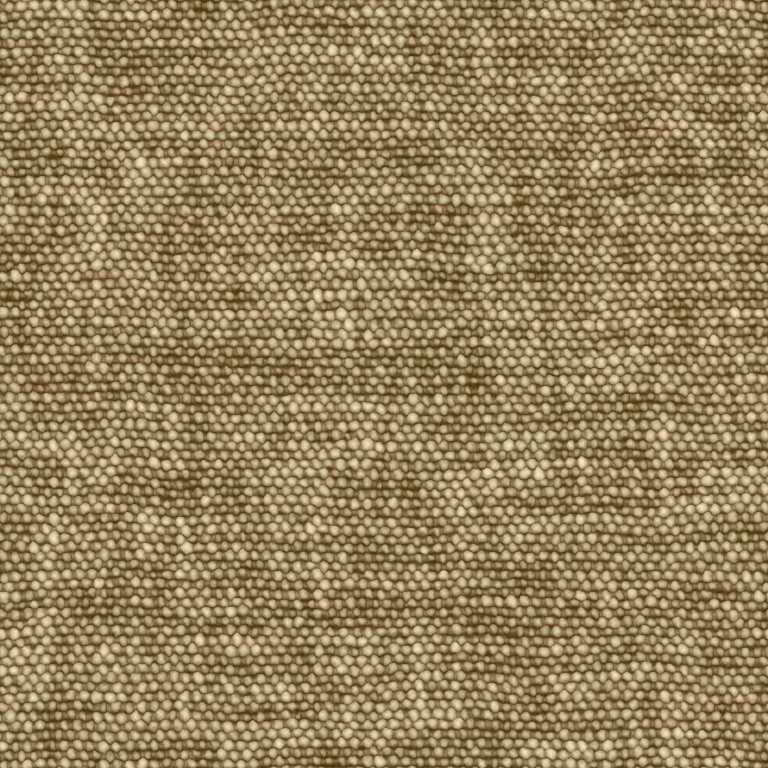
Write a Shadertoy shader that draws this texture.

```glsl
// Plain-weave linen: staggered rounded thread crossings with uneven, slubby yarn.

const vec2 THREADS = vec2(122.0, 82.0);      // warp columns, weft rows (both even)
const vec2 BEAD_RADIUS = vec2(0.80, 0.55);   // half size of a crossing, in cells
const vec3 SHADE = vec3(0.34, 0.25, 0.09);
const vec3 HIGHLIGHT = vec3(0.92, 0.86, 0.73);
const vec3 ROSE_TINT = vec3(0.009, -0.005, 0.002);
const float WANDER = 0.6;                    // thread drift, in cells
const float WOBBLE = 0.30;                   // uneven outline, in cells
const float JITTER = 0.22;                   // crossing displacement, in cells
const float SLUB_SIZE = 0.22;                // thick and thin yarn
const float SLUB_TONE = 0.20;                // pale and dark yarn
const float FIBER = 0.16;                    // fine surface grain

float hash(vec2 p) {
    return fract(sin(dot(p, vec2(127.1, 311.7))) * 43758.5453);
}

// Smooth value noise that wraps after a whole number of cells.
float noise(vec2 p, vec2 period) {
    vec2 i = floor(p), f = fract(p);
    f = f * f * (3.0 - 2.0 * f);
    vec2 a = mod(i, period), b = mod(i + 1.0, period);
    return mix(mix(hash(a), hash(vec2(b.x, a.y)), f.x),
               mix(hash(vec2(a.x, b.y)), hash(b), f.x), f.y);
}

// Noise around zero with the given number of cells over the canvas.
float threadNoise(vec2 uv, vec2 count, float shift) {
    return noise(uv * count + shift, count) - 0.5;
}

// Thickness and brightness of the yarn, streaked along both thread directions.
float slubAt(vec2 cell) {
    vec2 uv = cell / THREADS;
    float weft = threadNoise(uv, vec2(16.0, THREADS.y), 3.0);
    float warp = threadNoise(uv, vec2(THREADS.x, 14.0), 5.0);
    float cloud = threadNoise(uv, vec2(9.0), 7.0);
    return weft + warp + 0.15 * cloud;
}

void mainImage(out vec4 fragColor, in vec2 fragCoord) {
    vec2 uv = fragCoord / iResolution.xy;
    vec2 drift = vec2(threadNoise(uv, vec2(11.0, 17.0), 1.0),
                      threadNoise(uv, vec2(13.0, 9.0), 2.0));
    vec2 wobble = vec2(threadNoise(uv, vec2(150.0, 140.0), 8.0),
                       threadNoise(uv, vec2(140.0, 130.0), 9.0));
    vec2 q = uv * THREADS + WANDER * drift + WOBBLE * wobble;
    vec2 base = floor(q);
    float grain = threadNoise(uv, vec2(420.0, 360.0), 4.0);

    // Recessed weft between the crossings
    float ridge = sin(3.14159 * fract(q.y));
    float tone = 0.03 + 0.39 * ridge * ridge + 0.10 * slubAt(base);
    float tint = 0.0;
    float nearest = 9.0;
    float beadTone = 0.0;

    // Raised crossings on every other cell
    for (int y = -1; y <= 1; y++) {
        for (int x = -1; x <= 1; x++) {
            vec2 cell = base + vec2(x, y);
            if (mod(cell.x + cell.y, 2.0) > 0.5) continue;
            vec2 id = mod(cell, THREADS);
            vec2 rnd = vec2(hash(id + 17.3), hash(id + 59.1)) - 0.5;
            float slub = slubAt(id);
            vec2 radius = BEAD_RADIUS * (1.0 + SLUB_SIZE * slub + 0.18 * rnd.yx);
            vec2 offset = (q - cell - 0.5 - JITTER * rnd) / radius;
            offset.x += 0.12 * offset.y;             // yarn twist
            float d = dot(offset, offset);
            if (d < nearest) {
                nearest = d;
                float dome = max(1.0 - d, 0.0);
                float light = dot(offset, vec2(-0.06, 0.13));
                float wear = hash(id + 83.7) - 0.5;
                beadTone = 0.23 + 0.60 * dome + light
                         + SLUB_TONE * slub + 0.14 * wear;
                tint = 2.0 * (hash(id + 31.9) - 0.5)
                     + 2.0 * threadNoise(id / THREADS, vec2(6.0, THREADS.y), 6.0);
            }
        }
    }

    // Soft edge between crossing and recess
    vec2 pixel = THREADS / iResolution.xy;
    float soft = max(0.3, 0.8 * max(pixel.x, pixel.y));
    float cover = 1.0 - smoothstep(1.0 - soft, 1.0 + soft, nearest);
    tone = mix(tone, beadTone, cover) + FIBER * grain;

    vec3 color = mix(SHADE, HIGHLIGHT, clamp(tone, -0.06, 1.08));
    color += ROSE_TINT * tint * cover;
    fragColor = vec4(clamp(color, 0.0, 1.0), 1.0);
}
```
